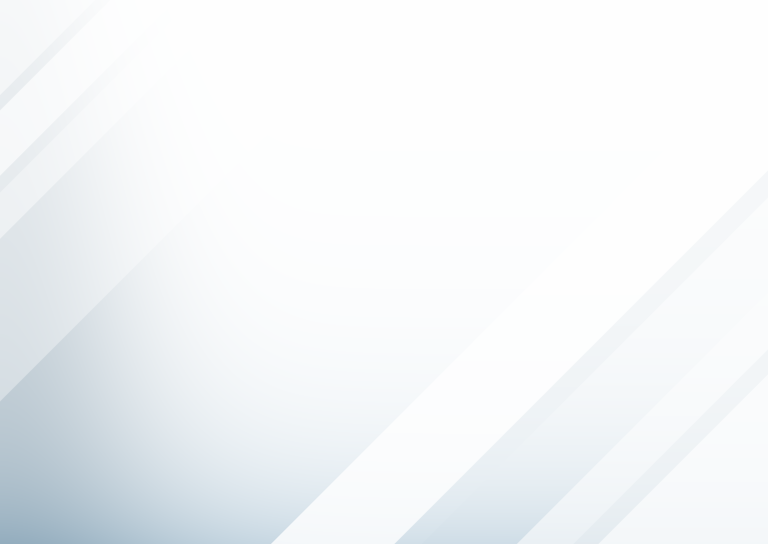
A WebGL 1 fragment shader for this background:

```glsl
precision highp float;
// Pale corporate backdrop: blue-grey shade gathers at the left and bottom edges,
// while 45 degree glass panels each let a different share of it through.
// Panels are steps along one diagonal axis, layered from upper left to lower right.

uniform vec2 u_resolution;

// Antialiased step across the diagonal axis
float edge(float diagonal, float at) {
    float width = 1.0 / u_resolution.y;
    return smoothstep(at - width, at + width, diagonal);
}

float band(float diagonal, float from, float to) {
    return edge(diagonal, from) - edge(diagonal, to);
}

void main() {
    vec2 p = gl_FragCoord.xy / u_resolution.y;
    float diagonal = p.x - p.y + 1.0;

    // Soft shade from the left and bottom borders, narrowing with height
    float reach = p.x / (0.31 - 0.15 * p.y);
    float leftShade = 0.22 * (1.0 - 0.5 * p.y * p.y) * exp(-reach * reach);
    float bottomShade = 0.20 * exp(-p.y / 0.155);

    // Upper left panels
    float panel = mix(0.28, 0.18, edge(diagonal, 0.203));
    panel = mix(panel, 0.35, edge(diagonal, 0.354));
    panel = mix(panel, 0.65, edge(diagonal, 0.439));
    panel = mix(panel, 1.00, edge(diagonal, 0.738));
    panel += 0.32 * band(diagonal, 0.175, 0.203);
    panel += 0.36 * band(diagonal, 0.323, 0.354);

    // Lower right panels
    panel = mix(panel, 0.18, edge(diagonal, 1.498));
    panel = mix(panel, 0.88, edge(diagonal, 1.725));
    panel = mix(panel, 0.35, edge(diagonal, 1.950));
    panel = mix(panel, 0.16, edge(diagonal, 2.100));

    // Thin grey ribbons that stay visible up to the right border
    float ribbon = 0.032 * band(diagonal, 1.725, 1.775) * smoothstep(0.0, 0.35, p.y)
                 + 0.028 * band(diagonal, 2.054, 2.100)
                 + 0.010 * edge(diagonal, 1.775);

    vec3 color = vec3(0.996, 0.997, 0.998);
    color -= panel * leftShade * vec3(1.0, 0.82, 0.70);
    color -= panel * bottomShade * vec3(1.0, 0.70, 0.50);
    color -= ribbon * vec3(1.0, 0.78, 0.65);
    gl_FragColor = vec4(color, 1.0);
}
```
